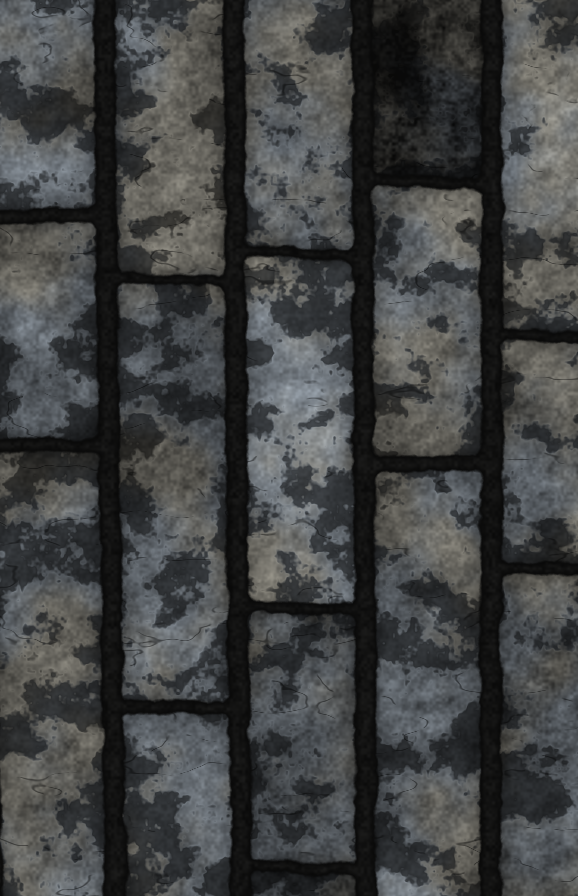
A WebGL 2 fragment shader for this texture:

```glsl
#version 300 es
precision highp float;
// Weathered grey stone blocks stacked in five leaning columns with dark, gritty mortar.
uniform vec2 u_resolution;
out vec4 fragColor;

// Layout: lengths are fractions of the canvas width, heights run down from the top.
const int COLUMNS = 5;
const vec2 FIRST_SEAM = vec2(0.179, 0.200);   // seam position at top and bottom
const vec2 PITCH = vec2(0.224, 0.2163);       // column spacing at top and bottom
const float WALL_HEIGHT = 1.55;
const float SEAM_HALF = 0.0185;
const float JOINT_HALF = 0.011;
const float CORNER = 0.013;
const float ROUGHNESS = 0.013;
const float NO_JOINT = 9.0;
const vec3 JOINTS[COLUMNS] = vec3[](
    vec3(0.373, 0.770, NO_JOINT), vec3(0.484, 1.222, NO_JOINT),
    vec3(0.438, 1.053, 1.502), vec3(0.313, 0.802, NO_JOINT),
    vec3(0.581, 0.984, NO_JOINT));
const vec4 TONES[COLUMNS] = vec4[](
    vec4(0.41, 0.35, 0.42, 0.4), vec4(0.40, 0.37, 0.41, 0.4),
    vec4(0.43, 0.49, 0.35, 0.28), vec4(0.17, 0.42, 0.39, 0.4),
    vec4(0.42, 0.39, 0.36, 0.4));

// Surface
const vec3 WARM = vec3(1.03, 1.01, 0.94);
const vec3 COOL = vec3(0.95, 1.01, 1.07);
const vec3 MORTAR = vec3(0.072, 0.072, 0.070);
const float STAIN_DARKNESS = 0.58;
const float GRAIN_SCALE = 185.0;
const vec2 LIGHT_STEP = vec2(0.004, 0.005);

float hash(vec2 p) {
    vec3 q = fract(p.xyx * vec3(0.1031, 0.1030, 0.0973));
    q += dot(q, q.yzx + 33.33);
    return fract((q.x + q.y) * q.z);
}

float noise(vec2 p) {
    vec2 i = floor(p), f = fract(p);
    f = f * f * (3.0 - 2.0 * f);
    return mix(mix(hash(i), hash(i + vec2(1, 0)), f.x),
               mix(hash(i + vec2(0, 1)), hash(i + vec2(1, 1)), f.x), f.y);
}

float fbm(vec2 p) {
    float sum = 0.0, amplitude = 0.53;
    for (int i = 0; i < 4; i++) {
        sum += amplitude * noise(p);
        p = mat2(1.6, 1.2, -1.2, 1.6) * p + 17.3;
        amplitude *= 0.5;
    }
    return sum;
}

// Signed distance to the stone around p (negative inside); also gives its column and row.
float stoneDistance(vec2 p, out ivec2 id) {
    float t = p.y / WALL_HEIGHT;
    float pitch = mix(PITCH.x, PITCH.y, t);
    float u = (p.x - mix(FIRST_SEAM.x, FIRST_SEAM.y, t)) / pitch + 1.0;
    int column = clamp(int(floor(u)), 0, COLUMNS - 1);
    float across = u - float(column) - 0.5;
    float toSeam = (0.5 - abs(across)) * pitch - SEAM_HALF;
    float toJoint = NO_JOINT;
    int row = 0;
    for (int i = 0; i < 3; i++) {
        float variation = hash(vec2(column, i) + 5.0);
        float offset = p.y - JOINTS[column][i] + across * (variation - 0.4) * 0.04;
        toJoint = min(toJoint, abs(offset) - JOINT_HALF * (0.75 + 0.8 * variation));
        row += int(step(0.0, offset));
    }
    id = ivec2(column, row);
    vec2 e = CORNER - vec2(toSeam, toJoint);
    return length(max(e, 0.0)) + min(max(e.x, e.y), 0.0) - CORNER;
}

vec3 stoneColor(vec2 p, ivec2 id, float depth, float grain) {
    vec2 s = p + 7.0 * vec2(hash(vec2(id)), hash(vec2(id.yx) + 31.0));
    float broad = fbm(s * 8.0);
    float medium = fbm(s * 34.0);
    float relief = fbm(s * 24.0) - fbm((s + LIGHT_STEP) * 24.0);
    float value = TONES[id.x][id.y] + 0.24 * (broad - 0.5) + 0.22 * (medium - 0.5);
    value += 0.32 * relief + 0.17 * (grain - 0.5);

    // Sooty patches, thicker towards the edges, and thin layered cracks
    float rim = exp(-depth * 75.0);
    float soot = fbm(s * vec2(13.0, 17.0) + 3.0) + 0.45 * (medium - 0.5);
    float stain = smoothstep(0.53, 0.66, soot + 0.25 * (grain - 0.5) + 0.10 * rim);
    float strata = abs(fbm(s * vec2(5.0, 13.0) + 11.0) - 0.5);
    float crack = (1.0 - smoothstep(0.0, 0.012, strata)) * smoothstep(0.45, 0.6, medium);
    value *= 1.0 - STAIN_DARKNESS * stain;
    value *= 1.0 - 0.4 * crack;
    value *= 1.0 - 0.28 * rim;
    float coolness = smoothstep(0.35, 0.68, fbm(s * 6.0 + 23.0) + 0.15 * stain);
    return max(value, 0.035) * mix(WARM, COOL, coolness);
}

void main() {
    vec2 p = vec2(gl_FragCoord.x, u_resolution.y - gl_FragCoord.y) / u_resolution.x;
    float pixel = 1.0 / u_resolution.x;
    float grain = 0.6 * noise(p * GRAIN_SCALE) + 0.4 * noise(p * GRAIN_SCALE * 0.53 + 9.0);

    // Ragged outline from coarse and fine displacement
    vec2 warp = vec2(fbm(p * 22.0), fbm(p * 22.0 + 40.0)) - 0.5;
    ivec2 id;
    float d = stoneDistance(p + warp * ROUGHNESS, id) + 0.006 * (fbm(p * 75.0) - 0.5);

    vec3 stone = stoneColor(p, id, max(-d, 0.0), grain);
    float grit = 0.45 + 1.1 * grain * smoothstep(-0.002, 0.013, d);
    vec3 mortar = MORTAR * grit;
    float cover = 1.0 - smoothstep(-0.0015 - pixel, 0.001 + pixel, d);
    fragColor = vec4(mix(mortar, stone, cover), 1.0);
}
```
